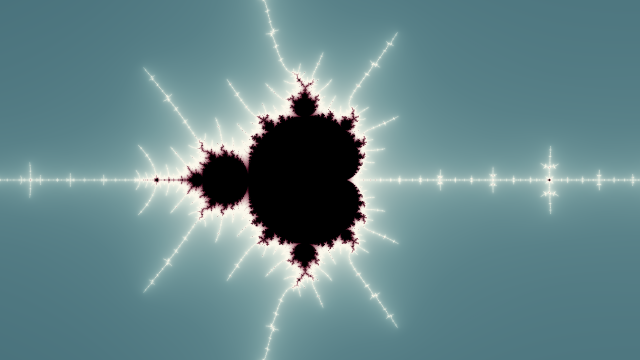
Give the GLSL for this background, as a WebGL 1 fragment shader.

```glsl
precision highp float;

uniform vec2 u_resolution;

#define CENTER vec2(-1.75488, 0.0)
#define VIEW_HEIGHT 0.0686
#define MAX_STEPS 320
#define BAILOUT_SQ 16.0
#define SAMPLES 2
#define DEEP_TEAL vec3(0.285, 0.445, 0.485)
#define TEAL vec3(0.35, 0.51, 0.538)
#define PALE_TEAL vec3(0.46, 0.61, 0.62)
#define MIST vec3(0.79, 0.85, 0.82)
#define CREAM vec3(0.98, 0.97, 0.92)
#define ROSE vec3(0.72, 0.52, 0.56)
#define MAROON vec3(0.32, 0.06, 0.14)

// Continuous escape time of z*z + c, or -1.0 for points that stay bounded
float escapeTime(vec2 c) {
  vec2 z = vec2(0.0);
  for (int i = 1; i <= MAX_STEPS; i++) {
    z = vec2(z.x * z.x - z.y * z.y, 2.0 * z.x * z.y) + c;
    float radiusSq = dot(z, z);
    if (radiusSq > BAILOUT_SQ) {
      return float(i) - log2(0.5 * log2(radiusSq));
    }
  }
  return -1.0;
}

float ramp(float from, float to, float x) {
  return clamp((x - from) / (to - from), 0.0, 1.0);
}

// Teal distance, pale glow, rose fringe, black interior
vec3 escapeColor(float t) {
  if (t < 0.0) return vec3(0.0);
  vec3 color = mix(DEEP_TEAL, TEAL, ramp(6.0, 9.0, t));
  color = mix(color, PALE_TEAL, ramp(9.0, 12.0, t));
  color = mix(color, MIST, ramp(12.0, 20.0, t));
  color = mix(color, CREAM, ramp(20.0, 28.0, t));
  color = mix(color, ROSE, ramp(34.0, 50.0, t));
  color = mix(color, MAROON, ramp(50.0, 80.0, t));
  return mix(color, vec3(0.0), ramp(80.0, 150.0, t));
}

void main() {
  vec3 total = vec3(0.0);

  // Average a small grid of samples to smooth the edges
  for (int j = 0; j < SAMPLES; j++) {
    for (int i = 0; i < SAMPLES; i++) {
      vec2 offset = (vec2(float(i), float(j)) + 0.5) / float(SAMPLES) - 0.5;
      vec2 p = (gl_FragCoord.xy + offset - 0.5 * u_resolution) / u_resolution.y;
      total += escapeColor(escapeTime(CENTER + p * VIEW_HEIGHT));
    }
  }

  gl_FragColor = vec4(total / float(SAMPLES * SAMPLES), 1.0);
}
```
